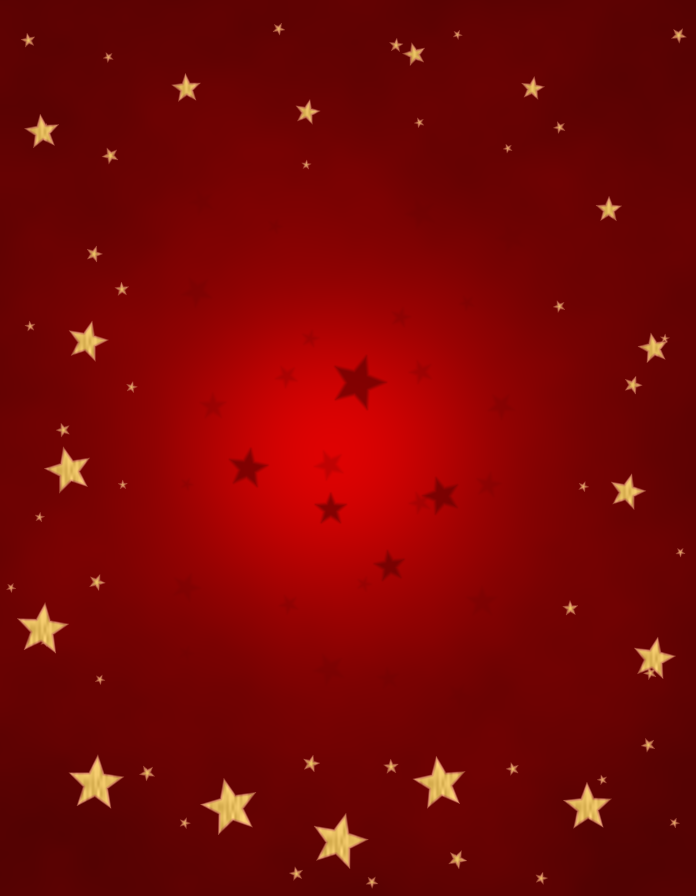
This background is drawn by a WebGL 2 fragment shader. Its source:

```glsl
#version 300 es
precision highp float;
// Deep red backdrop with a central glow, dim stars inside and a frame of gold stars.
uniform vec2 u_resolution;
out vec4 outColor;

#define GLOW_CENTER vec2(-0.018, -0.004)
#define GLOW_SIZE 0.178
#define GLOW_GAIN 0.42
#define RING_CENTER vec2(-0.004, -0.036)
#define FRAME_STARS 17
#define SHADE_STARS 5
#define CELL 0.1
#define STAR_WAIST 0.45

const float TAU = 6.2831853;
const vec3 GOLD = vec3(0.91, 0.75, 0.38);
const vec3 ROSE = vec3(0.80, 0.47, 0.36);
const vec3 SHADE = vec3(0.40, 0.005, 0.005);

float hash(vec2 p) {
    vec3 q = fract(vec3(p.xyx) * 0.1031);
    q += dot(q, q.yzx + 33.33);
    return fract((q.x + q.y) * q.z);
}

float noise(vec2 p) {
    vec2 i = floor(p), f = fract(p);
    f = f * f * (3.0 - 2.0 * f);
    return mix(mix(hash(i), hash(i + vec2(1, 0)), f.x),
               mix(hash(i + vec2(0, 1)), hash(i + vec2(1, 1)), f.x), f.y);
}

float fbm(vec2 p) {
    float sum = 0.0, gain = 0.5;
    for (int i = 0; i < 4; i++) {
        sum += gain * noise(p);
        p = p * 2.03 + 17.1;
        gain *= 0.5;
    }
    return sum;
}

// Signed distance to a tilted five-pointed star
float starDistance(vec2 p, float radius, float tilt) {
    const vec2 k1 = vec2(0.809017, -0.587785), k2 = vec2(-k1.x, k1.y);
    p = mat2(cos(tilt), sin(tilt), -sin(tilt), cos(tilt)) * p;
    p.x = abs(p.x);
    p -= 2.0 * max(dot(k1, p), 0.0) * k1;
    p -= 2.0 * max(dot(k2, p), 0.0) * k2;
    p.x = abs(p.x);
    p.y -= radius;
    vec2 side = STAR_WAIST * vec2(-k1.y, k1.x) - vec2(0, 1);
    float h = clamp(dot(p, side) / dot(side, side), 0.0, radius);
    return length(p - side * h) * sign(p.y * side.x - p.x * side.y);
}

// Brushed gold face with a rosy rim
void paintGold(inout vec3 color, vec2 p, float radius, float tilt, float blur) {
    float d = starDistance(p, radius, tilt);
    float brushed = noise(p * vec2(330.0, 90.0) + 50.0) - 0.5;
    vec3 face = mix(ROSE, GOLD, smoothstep(0.0, 0.0035, -d)) + 0.2 * brushed;
    color = mix(color, face, 1.0 - smoothstep(-blur, blur, d));
}

void paintShade(inout vec3 color, vec2 p, float radius, float tilt, float alpha) {
    float d = starDistance(p, radius, tilt);
    color = mix(color, SHADE, alpha * (1.0 - smoothstep(-0.003, 0.003, d)));
}

void main() {
    vec2 p = (gl_FragCoord.xy - 0.5 * u_resolution) / u_resolution.y;
    vec2 halfSize = 0.5 * u_resolution / u_resolution.y;
    float blur = max(0.9 / u_resolution.y, 0.0012);

    // Mottled red field and glow
    float d = length(p - GLOW_CENTER);
    float red = mix(0.45, 0.345, smoothstep(0.2, 0.62, d));
    red += GLOW_GAIN * exp(-d * d / (GLOW_SIZE * GLOW_SIZE));
    red += 0.13 * (fbm(p * 7.0 + 20.0) - 0.47) * smoothstep(0.05, 0.35, d);
    vec3 color = vec3(red, 0.008, 0.008);

    // Loose ring of dark stars within the glow
    for (int i = 0; i < SHADE_STARS; i++) {
        float k = float(i);
        float angle = radians(82.0 + 72.0 * k + 22.0 * sin(1.05 * k));
        float reach = 0.11 - 0.074 * exp(-4.0 * (k - 2.0) * (k - 2.0));
        float radius = 0.017 + 0.0021 * (k - 2.6) * (k - 2.6);
        vec2 center = RING_CENTER + reach * vec2(cos(angle), sin(angle));
        paintShade(color, p - center, radius, 0.3 - 0.15 * k, 0.72);
    }

    // Scatter: faint shades inside, small gold stars near the border
    vec2 cell = floor(p / CELL);
    vec2 jitter = vec2(hash(cell + 40.0), hash(cell + 71.0)) - 0.5;
    vec2 center = CELL * (cell + 0.5 + 0.7 * jitter);
    float pick = hash(cell + 113.0), tilt = 2.0 * jitter.x;
    vec2 inset = abs(center) / halfSize;
    float edge = max(inset.x, inset.y);
    if (edge < 0.6) {
        paintShade(color, p - center, 0.006 + 0.012 * pick, tilt, 0.25);
    } else if (edge < 0.97 && pick < 0.8) {
        paintGold(color, p - center, 0.005 + 0.009 * pick * pick, tilt, blur);
    }

    // Large gold stars at even angles on a rectangular frame
    for (int i = 0; i < FRAME_STARS; i++) {
        float k = float(i);
        float angle = TAU * k / float(FRAME_STARS) - 0.122;
        vec2 dir = vec2(cos(angle), sin(angle));
        float reach = 0.81 - 0.075 * cos(TAU * (k - 2.3) / 3.0);
        vec2 spot = halfSize * reach * dir / max(abs(dir.x), abs(dir.y));
        float radius = 0.023 - 0.010 * cos(angle - 1.22);
        paintGold(color, p - spot, radius, 0.25 * cos(2.4 * k), blur);
    }

    outColor = vec4(clamp(color, 0.0, 1.0), 1.0);
}
```
